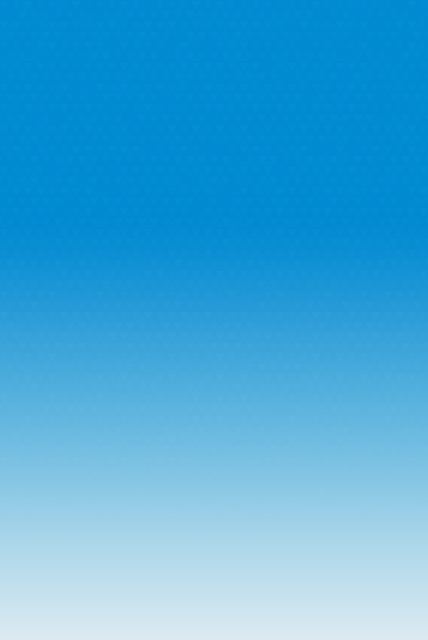
Give the GLSL for this background, as a WebGL 2 fragment shader.

```glsl
#version 300 es
precision highp float;

uniform vec2 u_resolution;
out vec4 fragColor;

// Sky colours, from the top of the canvas down
const vec3 DEEP_BLUE = vec3(0.005, 0.545, 0.820);
const vec3 CLEAR_BLUE = vec3(0.160, 0.610, 0.845);
const vec3 SOFT_BLUE = vec3(0.330, 0.690, 0.865);
const vec3 LIGHT_BLUE = vec3(0.500, 0.765, 0.890);
const vec3 PALE_BLUE = vec3(0.660, 0.835, 0.915);
const vec3 MIST = vec3(0.865, 0.918, 0.948);

// Depths of the colour stops, 0 at the top and 1 at the bottom
const float DEEP_END = 0.33;
const float CLEAR_AT = 0.485;
const float SOFT_AT = 0.615;
const float LIGHT_AT = 0.735;
const float PALE_AT = 0.84;

// Triangle pattern, in units of the canvas height
const float ROW_HEIGHT = 0.0162;
const float TRIANGLE_SIDE = 0.0187;
const float GAP = 0.07;
const float CONTRAST = 0.014;
const float SHADE_VARIATION = 0.5;
const float FADE_START = 0.45;
const float FADE_END = 0.95;

float hash(vec2 p) {
    return fract(sin(dot(p, vec2(127.1, 311.7))) * 43758.5453);
}

vec3 skyGradient(float depth) {
    // The first blend eases out of the flat upper area
    float ease = smoothstep(DEEP_END, CLEAR_AT + 0.06, depth);
    vec3 color = mix(DEEP_BLUE, CLEAR_BLUE, min(ease * 1.2, 1.0));
    color = mix(color, SOFT_BLUE, clamp((depth - CLEAR_AT) / (SOFT_AT - CLEAR_AT), 0.0, 1.0));
    color = mix(color, LIGHT_BLUE, clamp((depth - SOFT_AT) / (LIGHT_AT - SOFT_AT), 0.0, 1.0));
    color = mix(color, PALE_BLUE, clamp((depth - LIGHT_AT) / (PALE_AT - LIGHT_AT), 0.0, 1.0));
    return mix(color, MIST, clamp((depth - PALE_AT) / (1.0 - PALE_AT), 0.0, 1.0));
}

// Signed shade of a lattice of upright and inverted triangles
float trianglePattern(vec2 p) {
    float row = p.y / ROW_HEIGHT;
    vec2 skewed = vec2(p.x / TRIANGLE_SIDE - 0.5 * row, row);
    vec2 cell = floor(skewed);
    vec2 f = fract(skewed);

    // Fold the inverted half of each cell onto the upright half
    float inverted = step(1.0, f.x + f.y);
    f = mix(f, 1.0 - f, inverted);
    float edge = min(min(f.x, f.y), 1.0 - f.x - f.y);

    float pixel = 1.0 / (u_resolution.y * ROW_HEIGHT);
    float inside = smoothstep(GAP - 0.5 * pixel, GAP + 0.5 * pixel, edge);
    float variation = hash(cell + 37.0 * inverted) - 0.5;
    float shade = mix(-0.15, 0.35, inverted) + SHADE_VARIATION * variation;
    return mix(-0.3, shade, inside);
}

void main() {
    vec2 uv = gl_FragCoord.xy / u_resolution;
    float depth = 1.0 - uv.y;
    vec2 p = vec2((gl_FragCoord.x - 0.5 * u_resolution.x) / u_resolution.y, -depth);

    // The pattern dissolves into the pale lower sky
    float strength = CONTRAST * (1.0 - smoothstep(FADE_START, FADE_END, depth));
    vec3 color = skyGradient(depth) + strength * trianglePattern(p);
    fragColor = vec4(clamp(color, 0.0, 1.0), 1.0);
}
```
